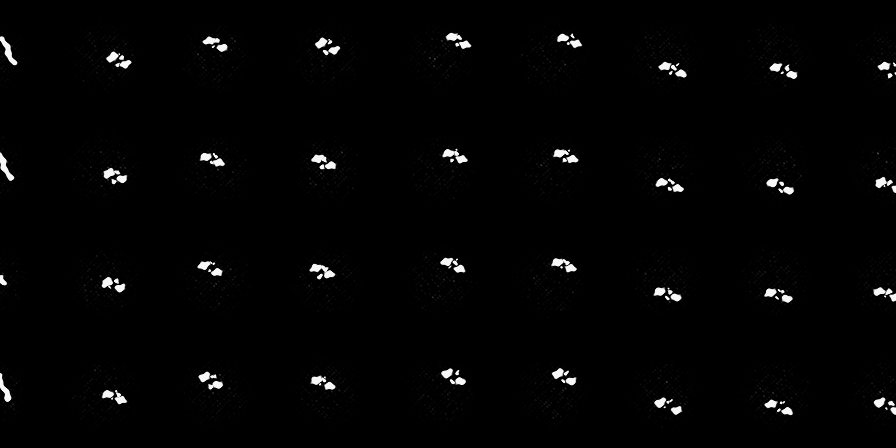
Reproduce this pattern procedurally as a WebGL 2 fragment shader.

```glsl
#version 300 es
precision highp float;
uniform vec2 u_resolution;
out vec4 fragColor;

// Lobe centre per column and drift per row, in 1/96 of a cell, y down
const vec2 columnShift[9] = vec2[9](
  vec2(14, -7), vec2(13, 3), vec2(0, -11), vec2(0, -9), vec2(16, -14),
  vec2(15, -14), vec2(8, 11), vec2(7, 12), vec2(4, 11));
const vec2 rowDrift[4] = vec2[4](vec2(0), vec2(-3, 3), vec2(-4.5, 0.5), vec2(-4, 0.5));

vec2 hash2(vec2 p) {
  vec3 q = fract(p.xyx * vec3(0.1031, 0.1030, 0.0973));
  q += dot(q, q.yzx + 33.33);
  return fract((q.xx + q.yz) * q.zy);
}

// Approximate distance to a tilted ellipse
float ellipse(vec2 p, vec2 radius, float angle) {
  float c = cos(angle), s = sin(angle);
  p = mat2(c, -s, s, c) * p;
  return (length(p / radius) - 1.0) * min(radius.x, radius.y);
}

float segment(vec2 p, vec2 a, vec2 b) {
  vec2 ab = b - a;
  return length(p - a - ab * clamp(dot(p - a, ab) / dot(ab, ab), 0.0, 1.0));
}

// Two tilted lobes with small crumbs between them
float cluster(vec2 p, vec2 cell) {
  vec2 seed = hash2(cell + 7.0);
  vec2 reach = vec2(cell.x > 5.5 ? 7.0 : 5.6, 2.4 + seed.x);
  float tilt = mix(0.1, 0.65, seed.y);
  p += 0.6 * sin(p.yx * vec2(1.1, 0.9) + seed * 6.28);
  float d = ellipse(p + reach, vec2(5.2, 3.0 + 0.6 * seed.y), -tilt);
  d = min(d, ellipse(p - reach, vec2(4.7, 3.1), 0.3 - tilt));
  for (int i = 0; i < 3; i++) {
    vec2 r = hash2(cell * 5.3 + float(i) * 17.0 + 2.0);
    vec2 at = vec2(1.8, -3.6) * (i == 1 ? -0.8 : 1.0) + (r - 0.5) * 4.0;
    d = min(d, length(p - at) - mix(0.8, 2.2, r.y));
  }
  return d;
}

// Bent stroke of the first column, short in the third row
float streak(vec2 p, float row) {
  bool isShort = row == 2.0;
  vec2 halfSpan = vec2(4.5, 10.0) * (isShort ? 0.2 : 1.0);
  p.y -= isShort ? 6.0 : 2.0;
  p.x += 1.1 * sin(p.y * 0.4 + row);
  return segment(p, -halfSpan, halfSpan) - 2.4 - 0.4 * sin(p.y * 0.9);
}

// Faint cellular flecks, stretched along a diagonal and fading outward
float speckle(vec2 p, vec2 cell) {
  vec2 g = vec2(p.x + p.y, p.y - p.x) * vec2(0.2, 0.28);
  vec2 id = floor(g);
  vec2 r = hash2(id + cell * 37.0 + 60.0);
  float fleck = smoothstep(0.45, 0.1, length(fract(g) - mix(vec2(0.4), vec2(0.6), r)));
  float strength = 0.13 * r.x * r.x + 0.25 * smoothstep(0.96, 1.0, r.y);
  float wave = 0.65 + 0.35 * sin(p.x * 0.31 + cell.y) * sin(p.y * 0.27 + cell.x);
  return fleck * strength * wave * smoothstep(36.0, 10.0, length(p));
}

void main() {
  // Four rows of square cells, columns set slightly left
  vec2 grid = vec2(gl_FragCoord.x, u_resolution.y - gl_FragCoord.y) / u_resolution.y * 4.0;
  grid += vec2(0.573, -0.01);
  vec2 cell = clamp(floor(grid), vec2(0), vec2(8, 3));
  vec2 p = (grid - cell - 0.5) * 96.0;
  float edge = 384.0 / u_resolution.y * 0.6;

  vec2 local = p - columnShift[int(cell.x)] - rowDrift[int(cell.y)];
  float d = cell.x < 0.5 ? streak(local, cell.y) : cluster(local, cell);
  float light = max(speckle(p, cell), 0.97 * smoothstep(edge, -edge, d));
  fragColor = vec4(vec3(light), 1.0);
}
```
